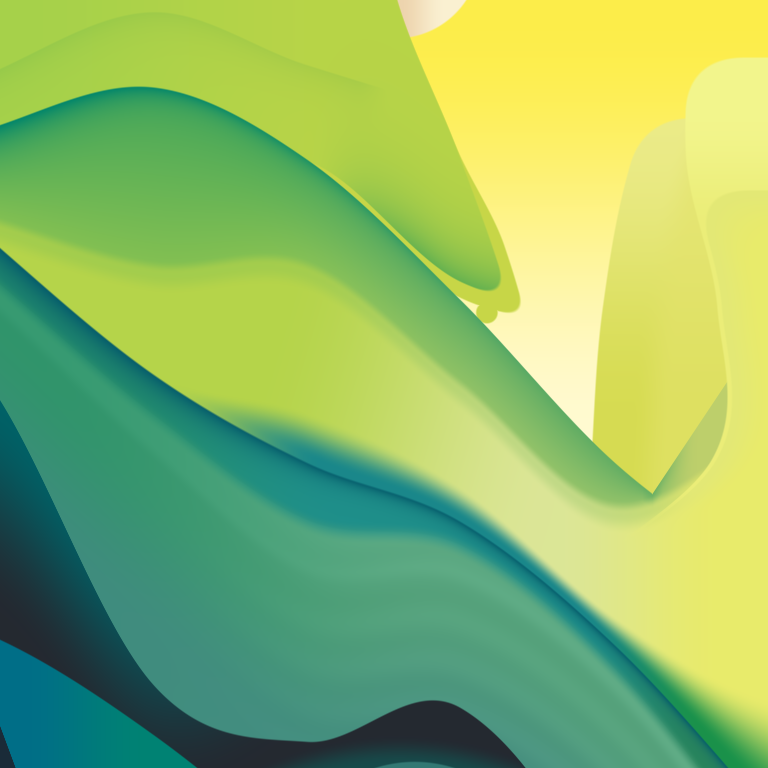
This background is drawn by a three.js fragment shader. Its source:

```glsl
varying vec2 vUv;

// Cubic interpolation weight
float weight(float t) {
  t = abs(t);
  if (t < 1.0) return (1.5 * t - 2.5) * t * t + 1.0;
  return t < 2.0 ? ((2.5 - 0.5 * t) * t - 4.0) * t + 2.0 : 0.0;
}

// Smooth curve through eight heights, spaced 0.2 apart from -0.2 to 1.2
float curve(float s, vec4 a, vec4 b) {
  float u = s * 5.0 + 1.0, sum = 0.0;
  for (int i = 0; i < 4; i++) {
    float k = u - float(i);
    sum += a[i] * weight(k) + b[i] * weight(k - 4.0);
  }
  return sum;
}

float cover(float d) { return smoothstep(-0.0015, 0.0015, d); }

float glow(float d, float width) { return exp(-max(d, 0.0) / width); }

// Rounded intersection of two insides (positive is inside)
float roundMin(float a, float b, float k) {
  float h = max(k - abs(a - b), 0.0) / k;
  return min(a, b) - h * h * k * 0.25;
}

vec3 sky(vec2 p) {
  vec3 c = mix(vec3(1.0, 0.98, 0.82), vec3(0.99, 0.93, 0.29), smoothstep(0.42, 0.98, p.y));
  vec3 cream = mix(vec3(0.93, 0.83, 0.68), vec3(0.98, 0.94, 0.82), smoothstep(0.52, 0.58, p.x));
  return mix(c, cream, cover(0.11 - length(p - vec2(0.515, 1.06))));
}

vec3 backPetal(vec3 c, vec2 p) {
  float left = curve(p.y, vec4(0.74, 0.75, 0.76, 0.77), vec4(0.785, 0.825, 0.91, 1.0));
  float d = roundMin(p.x - left, 0.846 - p.y, 0.06);
  vec3 tone = mix(vec3(0.84, 0.86, 0.32), vec3(0.92, 0.92, 0.53), smoothstep(0.45, 0.84, p.y));
  tone = mix(tone, vec3(0.89, 0.89, 0.42), smoothstep(0.05, 0.1, p.x - left) * 0.6);
  return mix(c, tone, cover(d));
}

vec3 frontPetal(vec3 c, vec2 p, vec3 body) {
  float left = curve(p.y, vec4(0.6, 0.65, 0.7, 0.926), vec4(0.934, 0.893, 0.915, 1.0));
  float d = roundMin(p.x - left, 0.925 - p.y, 0.07);
  float inner = roundMin(p.x - left - 0.006, 0.752 - p.y, 0.07);
  vec3 tone = mix(vec3(0.92, 0.93, 0.47), vec3(0.95, 0.96, 0.55), smoothstep(0.7, 0.86, p.y));
  vec3 fold = mix(vec3(0.89, 0.91, 0.46), body, smoothstep(0.0, 0.05, inner));
  tone = mix(tone, fold, cover(inner));
  return mix(c, tone, cover(d) * smoothstep(0.29, 0.37, p.y));
}

vec3 upperLeaf(vec3 c, vec2 p) {
  float right = curve(p.y, vec4(0.8, 0.76, 0.72, 0.7), vec4(0.665, 0.597, 0.517, 0.48));
  float low = curve(p.x, vec4(0.7, 0.72, 0.76, 0.79), vec4(0.633, 0.6, 0.58, 0.55));
  float rim = right + 0.016 * smoothstep(0.82, 0.68, p.y);
  float back = roundMin(rim - p.x, p.y - low + 0.021, 0.03);
  back = max(back, 0.014 - length(p - vec2(0.634, 0.593)));
  c = mix(c, vec3(0.78, 0.84, 0.28), cover(back));

  vec3 tone = mix(vec3(0.65, 0.82, 0.29), vec3(0.72, 0.83, 0.28), smoothstep(0.0, 0.45, p.x));
  float crease = curve(p.x, vec4(0.8, 0.91, 0.984, 0.915), vec4(0.86, 0.84, 0.8, 0.8));
  float below = crease - p.y;
  tone -= vec3(0.06, 0.03, 0.0) * cover(below) * glow(below, 0.025) * smoothstep(0.51, 0.46, p.x);
  float shade = glow(p.y - low, 0.045) * smoothstep(0.4, 0.56, p.x);
  tone = mix(tone, vec3(0.31, 0.66, 0.32), shade * 0.8);
  return mix(c, tone, cover(roundMin(right - p.x, p.y - low, 0.04)));
}

// Broad lime leaf with a green band along its upper edge
vec3 mainLeaf(vec3 c, vec2 p, vec3 body) {
  float top = curve(p.x, vec4(0.75, 0.837, 0.886, 0.792), vec4(0.609, 0.398, 0.25, 0.1));
  top = max(top, 0.362 + 1.5 * (p.x - 0.853));
  float low = curve(p.x, vec4(0.78, 0.714, 0.658, 0.659), vec4(0.504, 0.345, 0.45, 0.6));
  float d = top - p.y;
  float depth = clamp(d / max(top - low, 0.02), 0.0, 1.0);
  vec3 band = mix(vec3(0.27, 0.65, 0.35), vec3(0.51, 0.75, 0.32), depth);
  band = mix(band, mix(vec3(0.39, 0.68, 0.39), vec3(0.57, 0.76, 0.41), depth), smoothstep(0.3, 0.7, p.x));
  band = mix(band, vec3(0.74, 0.81, 0.42), smoothstep(0.84, 0.91, p.x));
  float rim = mix(0.022, 0.012, smoothstep(0.0, 0.3, p.x));
  band = mix(band, vec3(0.0, 0.52, 0.42), glow(d, rim) * smoothstep(0.85, 0.1, p.x));
  float under = smoothstep(-0.004, 0.012, low - p.y);
  vec3 tone = mix(band, body, under * (0.65 + 0.35 * smoothstep(0.015, 0.04, low - p.y)));
  return mix(c, tone, cover(d));
}

// Teal waves beneath the dividing crease
vec3 lowerWaves(vec3 c, vec2 p) {
  float crease = curve(p.x, vec4(0.86, 0.677, 0.512, 0.397), vec4(0.32, 0.16, -0.06, -0.3));
  float haze = curve(p.x, vec4(0.86, 0.677, 0.515, 0.455), vec4(0.36, 0.193, 0.07, 0.03));
  float ridge = curve(p.x, vec4(0.8, 0.63, 0.46, 0.323), vec4(0.29, 0.13, -0.12, -0.4));
  float swell = curve(p.x, vec4(0.77, 0.595, 0.41, 0.255), vec4(0.245, 0.1, -0.15, -0.4));
  float bottomRight = smoothstep(0.75, 0.92, p.x);
  float rise = (p.y - crease) / max(haze - crease, 0.004);
  vec3 hazeTone = mix(vec3(0.1, 0.53, 0.54), vec3(0.1, 0.57, 0.29), bottomRight);
  c = mix(c, hazeTone, smoothstep(1.15, 0.15, rise) * smoothstep(0.22, 0.42, p.x));

  float d = crease - p.y;
  vec3 band = mix(vec3(0.15, 0.57, 0.43), vec3(0.12, 0.56, 0.54), smoothstep(0.15, 0.45, p.x));
  band = mix(band, vec3(0.16, 0.52, 0.36), bottomRight);
  band = mix(band, vec3(0.02, 0.36, 0.42), glow(d, mix(0.035, 0.009, smoothstep(0.0, 0.5, p.x))));
  vec3 wave = mix(vec3(0.19, 0.58, 0.42), vec3(0.34, 0.64, 0.49), smoothstep(0.05, 0.6, p.x));
  wave = mix(wave, vec3(0.26, 0.54, 0.51), smoothstep(0.02, 0.25, swell - p.y) * 0.8);
  wave += 0.025 * cover(ridge - p.y) * smoothstep(0.012, -0.012, swell - p.y);
  wave += 0.008 * sin((swell - p.y) * 110.0 + 3.0 * p.x) * smoothstep(0.2, 0.6, p.x);
  vec3 tone = mix(band, wave, smoothstep(-0.012, 0.018, ridge - p.y));
  return mix(c, tone, smoothstep(-0.002, 0.002, d));
}

vec3 darkHollow(vec3 c, vec2 p) {
  float edge = curve(p.x, vec4(0.75, 0.479, 0.108, 0.034), vec4(0.078, -0.2, -0.8, -1.2));
  float d = edge - p.y;
  vec3 tone = mix(vec3(0.0, 0.38, 0.4), vec3(0.14, 0.16, 0.19), smoothstep(0.0, 0.28, d + p.x * 0.75));
  float mound = 0.035 - 1.2 * pow(p.x - 0.52, 2.0) - p.y;
  tone = mix(tone, vec3(0.09, 0.29, 0.29), smoothstep(-0.008, 0.03, mound));
  tone = mix(tone, vec3(0.2, 0.47, 0.45), cover(0.008 - 3.0 * pow(p.x - 0.54, 2.0) - p.y));
  c = mix(c, tone, cover(d));
  float pool = curve(p.x, vec4(0.23, 0.167, 0.043, -0.12), vec4(-0.3, -0.5, -0.7, -0.9));
  vec3 blue = mix(vec3(0.0, 0.43, 0.53), vec3(0.0, 0.51, 0.45), smoothstep(0.02, 0.2, p.x));
  c = mix(c, blue, cover(pool - p.y));
  return mix(c, vec3(0.1, 0.17, 0.22), cover(0.055 - p.y - 2.7 * p.x));
}

void main() {
  vec2 p = vUv;
  // Shared lime, pale and yellow body colour
  vec3 body = mix(vec3(0.71, 0.83, 0.29), vec3(0.86, 0.9, 0.59), smoothstep(0.3, 0.74, p.x - 0.3 * (p.y - 0.4)));
  body = mix(body, vec3(0.91, 0.92, 0.42), smoothstep(0.72, 0.94, p.x));
  vec3 color = backPetal(sky(p), p);
  color = upperLeaf(color, p);
  color = mainLeaf(color, p, body);
  color = frontPetal(color, p, body);
  color = lowerWaves(color, p);
  color = darkHollow(color, p);
  gl_FragColor = vec4(color, 1.0);
}
```
